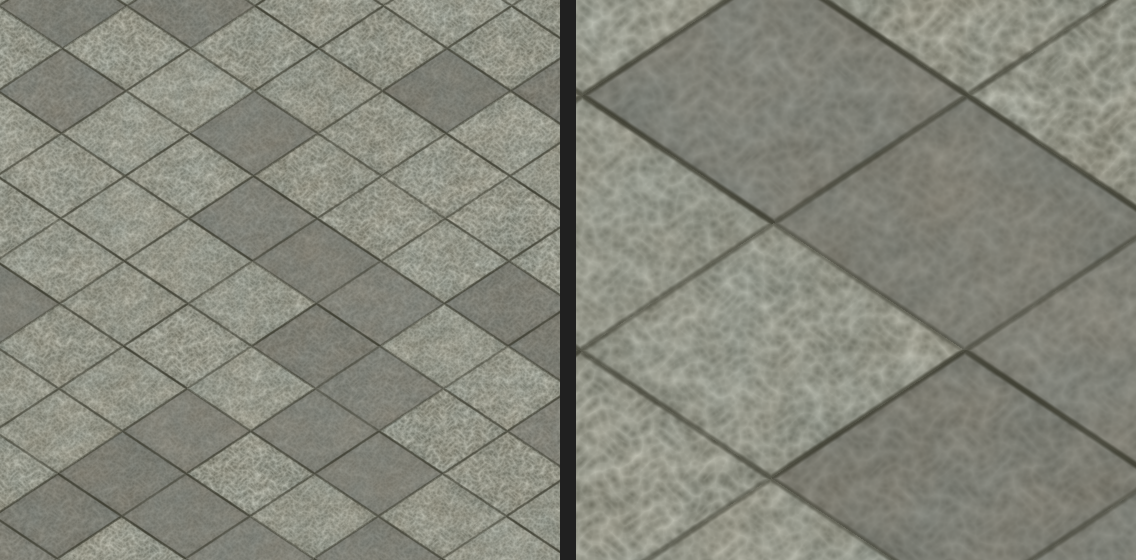
Left, the full canvas; right, a detail of the centre.
A WebGL 1 fragment shader for this texture:

```glsl
precision highp float;
uniform vec2 u_resolution;

const vec2 TILE = vec2(0.229, 0.1519);    // full diagonals of one diamond
const vec2 ANCHOR = vec2(0.4557, 0.0104); // one grid crossing, y downwards
const float LEAN = 0.0102;
const float JOINT_HALF_WIDTH = 0.0013;

const vec3 PALE_STONE = vec3(0.592, 0.598, 0.548);
const vec3 GREY_STONE = vec3(0.500, 0.502, 0.464);
const vec3 JOINT_COLOR = vec3(0.235, 0.235, 0.185);

float hash(vec2 p) {
  return fract(sin(dot(p, vec2(127.1, 311.7))) * 4375.85);
}

vec2 hash2(vec2 p) {
  return vec2(hash(p), hash(p + 19.7));
}

// Distance to the nearest scattered feature point
float cellular(vec2 p) {
  vec2 cell = floor(p);
  vec2 local = p - cell;
  float nearest = 4.0;
  for (int y = -1; y <= 1; y++) {
    for (int x = -1; x <= 1; x++) {
      vec2 o = vec2(float(x), float(y));
      vec2 d = o + hash2(cell + o) - local;
      nearest = min(nearest, dot(d, d));
    }
  }
  return sqrt(nearest);
}

// Soft cloudy variation around zero
float layeredSines(vec2 p) {
  float sum = 0.0;
  float gain = 0.5;
  for (int i = 0; i < 4; i++) {
    sum += gain * sin(p.x + 1.7 * sin(p.y)) * sin(p.y + 1.3 * sin(p.x * 0.8));
    p = mat2(1.5, 1.1, -1.1, 1.5) * p + 2.3;
    gain *= 0.65;
  }
  return sum;
}

float segmentDistance(vec2 p, vec2 a, vec2 b) {
  vec2 along = b - a;
  float h = clamp(dot(p - a, along) / dot(along, along), 0.0, 1.0);
  return length(p - a - along * h);
}

// Grey tiles form short runs, with a sparse lattice of single ones
float greyMask(vec2 id) {
  vec2 c = vec2(id.x + id.y + 1.0, id.x - id.y) * 0.5;
  float d = segmentDistance(c, vec2(0.0, 1.5), vec2(0.0, 2.5));
  d = min(d, segmentDistance(c, vec2(0.75, 3.0), vec2(0.75, 5.5)));
  d = min(d, segmentDistance(c, vec2(1.0, 5.5), vec2(1.0, 6.5)));
  d = min(d, segmentDistance(c, vec2(-0.5, 5.0), vec2(-2.0, 6.5)));
  d = min(d, segmentDistance(c, vec2(-1.0, 5.5), vec2(0.0, 6.5)));
  d = min(d, segmentDistance(c, vec2(2.0, 3.5), vec2(2.5, 4.0)));
  d = min(d, segmentDistance(c, vec2(-1.5, 0.0), vec2(-1.5, 1.0)));
  d = min(d, segmentDistance(c, vec2(-1.5, 0.0), vec2(-0.5, 0.0)));
  d = min(d, segmentDistance(c, vec2(2.5, 1.0), vec2(2.9, 1.0)));
  float single = 1.0 - step(0.5, abs(mod(id.y - 6.0 * id.x, 33.0) - 21.0));
  return max(1.0 - step(0.3, d), single);
}

vec3 stone(vec2 p, vec2 id) {
  float grey = greyMask(id);
  vec2 q = p + hash2(id) * 7.0;
  vec2 warp = 0.004 * vec2(sin(q.y * 190.0), sin(q.x * 170.0));
  float grain = cellular((q + warp) * vec2(105.0, 120.0)) - 0.46;
  float fine = cellular(q * 210.0 + 5.0) - 0.46;
  float cloud = layeredSines(q * vec2(48.0, 75.0));
  float coarse = mix(0.75, 1.25, hash(id + 3.1));
  float mottle = 0.16 * grain * coarse + 0.09 * fine + 0.055 * cloud;
  vec3 base = mix(PALE_STONE, GREY_STONE, grey);
  base += (hash(id + 8.4) - 0.5) * 0.025;
  base += vec3(0.012, 0.0, -0.008) * layeredSines(q * 26.0 + 4.0);
  return base + mottle * mix(1.0, 0.48, grey);
}

// Joint coverage in x and soft shading beside it in y
vec2 joint(float across, float along, float scale, float seed, float px) {
  float line = floor(across + 0.5);
  float d = abs(across - line) * scale;
  float wear = hash(vec2(line + seed, floor(along)));
  float patchy = 0.5 + 0.5 * sin(along * 9.0 + line * 4.0);
  float strength = mix(0.55, 1.0, wear) * mix(0.82, 1.0, patchy);
  float soft = 0.0012 + 0.5 * px;
  float core = 1.0 - smoothstep(JOINT_HALF_WIDTH - 0.0008, JOINT_HALF_WIDTH + soft, d);
  return vec2(core, exp(-d * 260.0)) * strength;
}

void main() {
  vec2 uv = gl_FragCoord.xy / u_resolution;
  float px = 1.0 / min(u_resolution.x, u_resolution.y);

  // Oblique grid: each diamond is a unit square in grid space
  vec2 p = vec2(uv.x, 1.0 - uv.y) - ANCHOR;
  p.x += LEAN * p.y;
  vec2 t = p / TILE;
  vec2 grid = vec2(t.x + t.y, t.x - t.y);
  float scale = 1.0 / length(1.0 / TILE);

  vec2 rising = joint(grid.x, grid.y, scale, 2.0, px);
  vec2 falling = joint(grid.y, grid.x, scale, 51.0, px);
  vec2 seams = max(rising * 0.9, falling);

  vec3 color = stone(p, floor(grid));
  color *= 1.0 - 0.12 * seams.y;
  color = mix(color, JOINT_COLOR, 0.9 * seams.x);
  gl_FragColor = vec4(color, 1.0);
}
```
